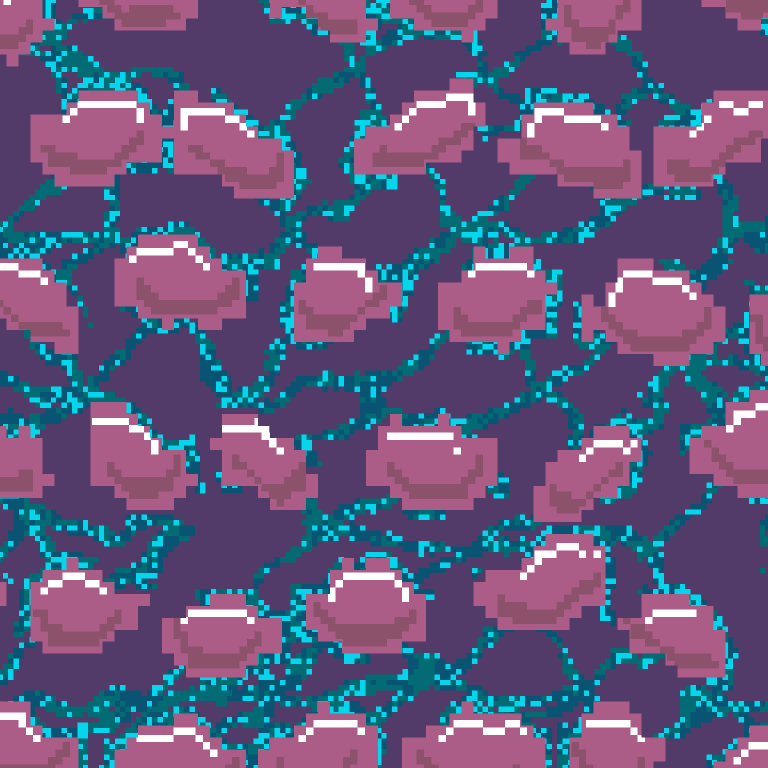
Reproduce this texture procedurally as a Shadertoy shader.

```glsl
// Chunky pixel-art pink blobs with white glints, joined by speckled teal veins on purple.

#define BLOBS 5.0          // lattice cells across the canvas
#define SHEAR 0.37         // sideways shift of each lattice row
#define OUTLINE_PX 0.078   // pixel size of blob outlines, in lattice cells
#define DETAIL_PX 0.048    // pixel size of glints and shadows
#define VEIN_PX 0.0347     // pixel size of veins and rims
#define VEIN_RADIUS 0.045
#define RIM_WIDTH 0.065
#define LINK_CHANCE 0.72

const vec3 PURPLE = vec3(0.32, 0.23, 0.41);
const vec3 PINK = vec3(0.67, 0.365, 0.53);
const vec3 MAUVE = vec3(0.55, 0.32, 0.42);
const vec3 DEEP_TEAL = vec3(0.04, 0.33, 0.45);
const vec3 TEAL = vec3(0.01, 0.42, 0.45);
const vec3 CYAN = vec3(0.02, 0.84, 0.92);

vec4 hash4(vec2 p) {
    vec4 q = fract(p.xyxy * vec4(0.1031, 0.1030, 0.0973, 0.1099));
    q += dot(q, q.wzxy + 33.33);
    return fract((q.xxyz + q.yzzw) * q.zywx);
}

float noise(vec2 p) {
    vec2 i = floor(p), f = fract(p);
    f = f * f * (3.0 - 2.0 * f);
    return mix(mix(hash4(i).x, hash4(i + vec2(1, 0)).x, f.x),
               mix(hash4(i + vec2(0, 1)).x, hash4(i + vec2(1, 1)).x, f.x), f.y);
}

vec2 snap(vec2 p, float size) { return (floor(p / size) + 0.5) * size; }

// Jittered point of the sheared lattice; half-integer ids are vein junctions.
vec2 site(vec2 id) {
    vec2 jitter = hash4(id * 2.0 + 71.0).xy - 0.5;
    return id + vec2(SHEAR * id.y, 0.0) + 0.24 * jitter;
}

float segment(vec2 p, vec2 a, vec2 b) {
    vec2 ab = b - a;
    return length(p - a - ab * clamp(dot(p - a, ab) / dot(ab, ab), 0.0, 1.0));
}

float bump(float x, float width) {
    return clamp((0.8 * width - abs(x)) / (0.4 * width), 0.0, 1.0);
}

float topEdge(float x, float width, vec4 r) {
    float peak = mix(0.22, 0.42, r.z);
    return peak * mix(0.4, 1.0, bump(x - (r.w - 0.5) * 0.7 * width, width))
         + 0.09 * (noise(vec2(x * 7.0, r.x * 90.0)) - 0.5);
}

float bottomEdge(float x, float width, vec4 r) {
    float depth = mix(0.34, 0.22, r.z);
    return -depth * mix(0.45, 1.0, bump(x + (r.y - 0.5) * 0.6 * width, width))
         + 0.09 * (noise(vec2(x * 6.0, r.y * 90.0)) - 0.5);
}

// Returns edge distance, then glint and shadow masks, at q relative to the blob.
vec3 blob(vec2 q, vec2 id) {
    vec4 r = hash4(id + 19.0);
    float width = mix(0.28, 0.46, r.x);
    float slant = (r.y - 0.5) * 0.9;
    float x = q.x - slant * q.y;
    float top = topEdge(x, width, r), bottom = bottomEdge(x, width, r);
    float dist = max(max(q.y - top, bottom - q.y), abs(x) - width);

    float slope = (topEdge(x + 0.02, width, r) - top) / 0.02;
    float thickness = 0.5 * DETAIL_PX * max(abs(slope), abs(1.0 + slant * slope));
    float glint = step(abs(q.y - top + 0.10), thickness)
                * step(abs(x - (r.w - 0.5) * 0.5 * width), 0.6 * width)
                * step(abs(x), width - 0.07);

    float bend = x / width;
    float shadow = step(abs(q.y - bottom - 0.11 - 0.10 * bend * bend), 0.054)
                 * step(abs(x - (r.z - 0.5) * 0.3 * width), 0.76 * width);
    return vec3(dist, glint, shadow);
}

// Distance to the wandering links between junctions and blobs.
float veins(vec2 p) {
    p += 0.22 * (vec2(noise(p * 4.0), noise(p * 4.0 + 37.0)) - 0.5);
    float d = 1.0;
    for (int j = -1; j <= 1; j++)
    for (int i = -1; i <= 1; i++) {
        float row = floor(p.y) + float(j) + 0.5;
        vec2 id = vec2(floor(p.x - SHEAR * row) + float(i) + 0.5, row);
        vec2 junction = site(id);
        vec4 chance = hash4(id * 2.0 + 133.0);
        for (int k = 0; k < 4; k++) {
            vec2 corner = vec2(k & 1, k >> 1) - 0.5;
            if (chance[k] < LINK_CHANCE) d = min(d, segment(p, junction, site(id + corner)));
        }
        if (fract(chance.x * 17.0) < 0.4) d = min(d, segment(p, junction, site(id + vec2(1, 0))));
    }
    return d;
}

vec3 scene(vec2 p) {
    vec2 coarse = snap(p, OUTLINE_PX), detail = snap(p, DETAIL_PX), fine = snap(p, VEIN_PX);
    vec4 speck = hash4(floor(p / VEIN_PX) + 211.0);
    vec3 body = vec3(-1.0);
    bool rim = false;

    // Blobs, and the broken rims around them
    for (int j = -1; j <= 1; j++)
    for (int i = -1; i <= 1; i++) {
        float row = floor(p.y + 0.5) + float(j);
        vec2 id = vec2(floor(p.x - SHEAR * row + 0.5) + float(i), row);
        vec2 center = site(id), q = fine - center;
        if (blob(coarse - center, id).x < 0.0) {
            vec3 marks = blob(detail - center, id);
            body = mix(mix(PINK, MAUVE, marks.z), vec3(1.0), marks.y);
        }
        float patches = noise(q * 3.0 + id * 7.3) + 0.3 * q.y;
        rim = rim || (patches > 0.54 && blob(q, id).x < RIM_WIDTH);
    }
    if (body.x >= 0.0) return body;

    // Speckled teal
    bool vein = veins(fine) + 0.024 * (speck.x - 0.5) < VEIN_RADIUS;
    if (!rim && !vein) return PURPLE;
    if (speck.y < (rim ? 0.38 : 0.2)) return CYAN;
    return noise(fine * 9.0) + 0.5 * (speck.z - 0.5) > 0.52 ? TEAL : DEEP_TEAL;
}

void mainImage(out vec4 fragColor, in vec2 fragCoord) {
    // Four samples smooth the pixel-block edges
    vec3 color = vec3(0.0);
    for (int k = 0; k < 4; k++) {
        vec2 offset = (vec2(k & 1, k >> 1) - 0.5) * 0.5;
        color += scene((fragCoord + offset) / iResolution.y * BLOBS + 3.0);
    }
    fragColor = vec4(color / 4.0, 1.0);
}
```
